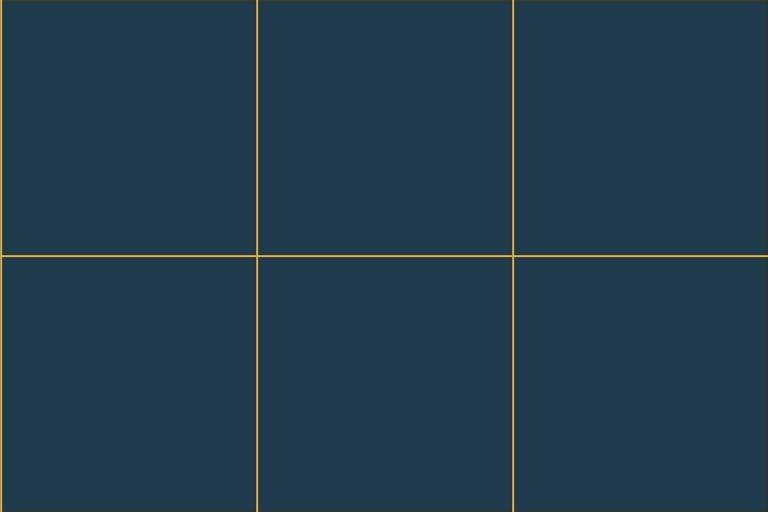
This pattern is drawn by a Shadertoy shader. Its source:

```glsl
const vec3 SLATE = vec3(0.120, 0.230, 0.300);
const vec3 GOLD  = vec3(0.840, 0.700, 0.420);
const vec3 OLIVE = vec3(0.185, 0.205, 0.150);

// Lengths are fractions of the canvas height.
const float UNIT = 1.0 / 342.0;
const vec2 PITCH = vec2(171.0, 171.7) * UNIT;
const vec2 FIRST_LINE = vec2(0.8, -0.6) * UNIT;
const float LINE_WIDTH = 1.3 * UNIT;
const float HALO_INNER = 0.8 * UNIT;
const float HALO_OUTER = 2.6 * UNIT;

// Distance on each axis to the nearest grid line.
vec2 gridDistance(vec2 p, vec2 pitch, vec2 offset) {
    vec2 cell = (p - offset) / pitch;
    return abs(fract(cell + 0.5) - 0.5) * pitch;
}

// Box-filtered coverage of a line.
float lineCoverage(float dist, float width, float pixel) {
    return clamp((0.5 * (width + pixel) - dist) / pixel, 0.0, 1.0);
}

float haloWeight(float dist, float inner, float outer) {
    return 1.0 - smoothstep(inner, outer, dist);
}

void mainImage(out vec4 fragColor, in vec2 fragCoord) {
    float pixel = 1.0 / iResolution.y;
    // Rows are laid out from the top edge downwards.
    vec2 p = vec2(fragCoord.x, iResolution.y - fragCoord.y) * pixel;

    vec2 axisDist = gridDistance(p, PITCH, FIRST_LINE);
    float dist = min(axisDist.x, axisDist.y);

    // Flat tile, soft dark fringe, then the thin grout line.
    vec3 color = mix(SLATE, OLIVE, haloWeight(dist, HALO_INNER, HALO_OUTER));
    color = mix(color, GOLD, lineCoverage(dist, LINE_WIDTH, pixel));

    fragColor = vec4(color, 1.0);
}
```
